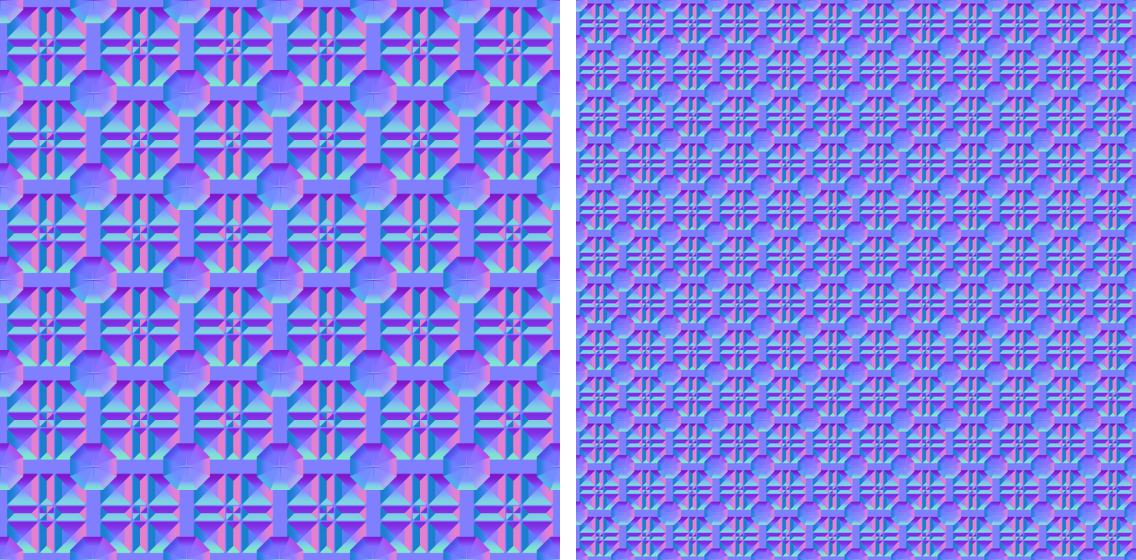
Left, the tile; right, the same tile 2 across and 2 down.
A WebGL 2 fragment shader for this texture map:

```glsl
#version 300 es
precision highp float;
// Tangent-space normal map of bevelled square panels with octagonal studs at their corners.

uniform vec2 u_resolution;
out vec4 fragColor;

const float REPEATS = 6.0;        // cells across and down
const int SAMPLES = 4;            // antialiasing grid per side

// Sizes in cells
const float PANEL_HALF = 0.430;
const float BAR_HALF = 0.083;
const float BLOCK_ROUND = 0.035;
const float RIM_SOFT = 0.014;
const float STRIP_WIDTH = 0.080;  // steep flank beside the upright bar
const float BEVEL_WIDTH = 0.180;
const float STUD_RADIUS = 0.250;
const float STUD_BEVEL = 0.115;
const float STAR_RADIUS = 0.140;
const float STAR_WIDTH = 0.012;

// Slopes as rise over run
const float STEEP_SLOPE = 1.30;
const float OUTER_SLOPE = 1.45;
const float BAR_SLOPE = 0.72;
const float PLATE_SLOPE = 0.95;
const float CREST_SLOPE = 0.16;
const float STUD_SLOPE = 1.15;
const float STUD_DIAGONAL_SLOPE = 0.65;
const float STUD_CREST_SLOPE = 0.14;
const float STAR_SLOPE = 0.50;

// Slope that eases from the edge of a block to its crest
float bevel(float edgeSlope, float crestSlope, float depth, float width) {
    return mix(edgeSlope, crestSlope, smoothstep(0.0, width, depth));
}

// Panel: three by three hipped blocks, narrow in the middle row and column
vec2 panelSlope(vec2 p) {
    vec2 side = sign(p) * step(BAR_HALF, abs(p));
    vec2 center = side * 0.5 * (PANEL_HALF + BAR_HALF);
    vec2 halfSize = mix(vec2(BAR_HALF), vec2(0.5 * (PANEL_HALF - BAR_HALF)), abs(side));
    vec2 q = p - center;
    vec2 depth = halfSize - abs(q);

    float inside = BLOCK_ROUND - length(max(BLOCK_ROUND - depth, 0.0));
    float rim = smoothstep(0.0, RIM_SOFT, inside);

    // The nearest edge owns the facet; the crossing is a groin vault instead
    bool crossing = side == vec2(0.0);
    bool alongX = (depth.x < depth.y) != crossing;
    vec2 facing = alongX ? vec2(sign(q.x), 0.0) : vec2(0.0, sign(q.y));
    float d = alongX ? depth.x : depth.y;
    bool outer = dot(facing, side) > 0.0;

    float slope;
    if (outer) {
        slope = bevel(OUTER_SLOPE, CREST_SLOPE, d, BEVEL_WIDTH);
    } else if (alongX) {
        slope = d < STRIP_WIDTH || side.x == 0.0 ? STEEP_SLOPE : 2.0 * CREST_SLOPE;
    } else if (side.y == 0.0) {
        slope = bevel(BAR_SLOPE * 1.3, BAR_SLOPE, d, BAR_HALF);
    } else {
        slope = bevel(PLATE_SLOPE, CREST_SLOPE, d, BEVEL_WIDTH);
    }
    return facing * slope * rim;
}

// Stud: eight bevelled sides around a shallow crown with an engraved cross
vec2 studSlope(vec2 p, float radius) {
    vec2 a = abs(p);
    vec2 s = sign(p);
    float depth = STUD_RADIUS - radius;
    bool diagonal = (a.x + a.y) * sqrt(0.5) > max(a.x, a.y);
    vec2 facing = diagonal ? s * sqrt(0.5)
                : a.x > a.y ? vec2(s.x, 0.0) : vec2(0.0, s.y);
    float edgeSlope = diagonal ? STUD_DIAGONAL_SLOPE : STUD_SLOPE;
    vec2 slope = facing * bevel(edgeSlope, STUD_CREST_SLOPE, depth, STUD_BEVEL);

    // Tapered grooves of the cross
    vec2 width = STAR_WIDTH * (1.0 - a.yx / STAR_RADIUS);
    if (a.y < width.y) slope = vec2(0.0, -s.y * STAR_SLOPE);
    else if (a.x < width.x) slope = vec2(-s.x * STAR_SLOPE * 0.6, 0.0);
    return slope;
}

// Normal encoded as colour, with green pointing down
vec3 normalColor(vec2 uv) {
    vec2 panelPoint = fract(uv * REPEATS) - 0.5;
    vec2 studPoint = fract(uv * REPEATS + 0.5) - 0.5;
    vec2 a = abs(studPoint);
    float radius = max(max(a.x, a.y), (a.x + a.y) * sqrt(0.5));
    vec2 slope = radius < STUD_RADIUS ? studSlope(studPoint, radius) : panelSlope(panelPoint);
    vec3 n = normalize(vec3(slope.x, -slope.y, 1.0));
    return 0.5 + 0.5 * n;
}

void main() {
    vec3 sum = vec3(0.0);
    for (int j = 0; j < SAMPLES; j++) {
        for (int i = 0; i < SAMPLES; i++) {
            vec2 offset = (vec2(i, j) + 0.5) / float(SAMPLES) - 0.5;
            sum += normalColor((gl_FragCoord.xy + offset) / u_resolution);
        }
    }
    fragColor = vec4(sum / float(SAMPLES * SAMPLES), 1.0);
}
```
